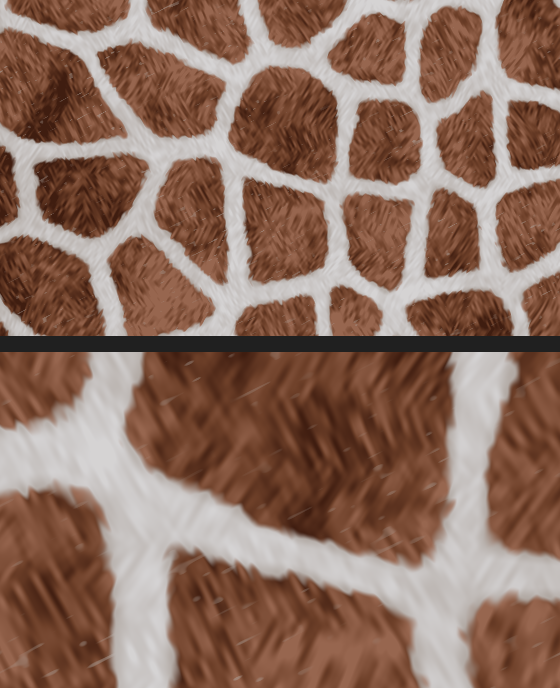
Top, the full canvas; bottom, a detail of the centre.
Reproduce this texture procedurally as a WebGL 2 fragment shader.

```glsl
#version 300 es
precision highp float;

#define ROWS 3.45          // patches per canvas height
#define JITTER 0.78        // irregularity of the patches
#define SEAM 0.027         // half width of the pale bands
#define ROUNDING 75.0      // higher gives sharper patch corners
#define FRINGE 0.011       // reach of hairs across the patch border
#define SOFTNESS 0.0055    // half width of the border blend
#define HAIR vec2(150.0, 42.0)
#define FUR_CONTRAST 1.15
#define MOTTLE 1.7

uniform vec2 u_resolution;
out vec4 fragColor;

const vec3 DARK = vec3(0.29, 0.145, 0.085);
const vec3 BROWN = vec3(0.43, 0.25, 0.16);
const vec3 TAN = vec3(0.55, 0.36, 0.27);
const vec3 GREY = vec3(0.68, 0.645, 0.62);
const vec3 WHITE = vec3(0.82, 0.81, 0.81);

vec2 hash2(vec2 p) {
    vec3 q = fract(p.xyx * vec3(0.1031, 0.1030, 0.0973));
    q += dot(q, q.yzx + 33.33);
    return fract((q.xx + q.yz) * q.zy);
}

float noise(vec2 p) {
    vec2 i = floor(p), f = fract(p);
    f = f * f * (3.0 - 2.0 * f);
    float a = hash2(i).x, b = hash2(i + vec2(1, 0)).x;
    float c = hash2(i + vec2(0, 1)).x, d = hash2(i + vec2(1, 1)).x;
    return mix(mix(a, b, f.x), mix(c, d, f.x), f.y);
}

float fbm(vec2 p) {
    float sum = 0.0, amp = 0.5;
    for (int i = 0; i < 4; i++) {
        sum += amp * noise(p);
        p = mat2(1.6, 1.2, -1.2, 1.6) * p + 17.3;
        amp *= 0.5;
    }
    return sum / 0.9375;
}

vec2 rotate(vec2 p, float a) {
    float c = cos(a), s = sin(a);
    return vec2(c * p.x - s * p.y, s * p.x + c * p.y);
}

// Short strands in two leanings, blended in loose tufts
float fur(vec2 p) {
    p += 0.03 * vec2(noise(p * 7.0), noise(p * 7.0 + 40.0));
    float a = noise(rotate(p, 0.55) * HAIR + 90.0);
    float b = noise(rotate(p, -0.5) * HAIR + 210.0);
    return mix(a, b, smoothstep(0.35, 0.65, noise(p * 13.0 + 5.0)));
}

vec2 site(vec2 cell) {
    return cell + 0.5 + JITTER * (hash2(cell + 31.0) - 0.5);
}

// Rounded distance to the patch border, and a random value per patch
vec2 patches(vec2 p) {
    vec2 q = vec2(p.x * (2.55 + 0.5 * p.x), p.y * ROWS + 0.25 * p.x);
    vec2 stretch = vec2(2.55 + p.x, ROWS);
    vec2 base = floor(q), home = base;
    float nearest = 1e5;
    for (int y = -1; y <= 1; y++)
    for (int x = -1; x <= 1; x++) {
        vec2 cell = base + vec2(x, y);
        vec2 r = site(cell) - q;
        if (dot(r, r) < nearest) { nearest = dot(r, r); home = cell; }
    }
    vec2 toHome = site(home) - q;
    float sum = 0.0;
    for (int y = -2; y <= 2; y++)
    for (int x = -2; x <= 2; x++) {
        if (x == 0 && y == 0) continue;
        vec2 other = site(home + vec2(x, y)) - q;
        vec2 across = other - toHome;
        float d = dot(0.5 * (toHome + other), across) / length(across * stretch);
        sum += exp(-ROUNDING * d);
    }
    return vec2(-log(sum) / ROUNDING, hash2(home + 7.0).y);
}

void main() {
    vec2 p = gl_FragCoord.xy / u_resolution.y;

    // Patch layout with gently bent, fringed borders
    vec2 bend = vec2(fbm(p * 5.0), fbm(p * 5.0 + 60.0)) - 0.5;
    vec2 cell = patches(p + 0.06 * bend);
    float strands = fur(p);
    float ragged = (strands - 0.5) * FRINGE + (noise(p * 62.0) - 0.5) * 0.009;
    float seam = SEAM * (0.82 + 0.36 * noise(p * 4.0 + 12.0));
    float soft = max(SOFTNESS, 0.8 / u_resolution.y);
    float inside = smoothstep(-soft, soft, cell.x - seam + ragged);

    // Brown coat: mottling, strands and shade toward the lower left
    float shade = smoothstep(0.75, 0.0, p.x) * (0.65 - 0.25 * p.y);
    float crease = smoothstep(0.55, 0.8, fbm(rotate(p, 0.4) * vec2(7.0, 2.5) + 3.0));
    float tone = 0.72 + MOTTLE * (fbm(p * 6.0 + 25.0) - 0.5)
        + FUR_CONTRAST * (strands - 0.5) + 0.3 * (cell.y - 0.5)
        - 0.55 * shade - 0.4 * crease;
    vec3 coat = tone < 0.5 ? mix(DARK, BROWN, max(tone * 2.0, -0.3))
                           : mix(BROWN, TAN, min(tone * 2.0 - 1.0, 1.35));

    // Sparse pale hairs
    float stray = noise(rotate(p, 1.1) * vec2(170.0, 50.0) + 300.0);
    stray = smoothstep(0.84, 0.97, stray) * noise(p * 9.0 + 70.0);
    coat = mix(coat, GREY, 0.55 * stray);

    // Pale bands, greyer along the borders
    float pale = 0.88 + 0.55 * (strands - 0.5) + 0.6 * (fbm(p * 9.0 + 80.0) - 0.5)
        - 0.5 * smoothstep(0.45, 1.0, cell.x / seam) - 0.35 * shade;
    vec3 band = mix(GREY, WHITE, clamp(pale, -0.3, 1.1));

    fragColor = vec4(mix(band, coat, inside), 1.0);
}
```
